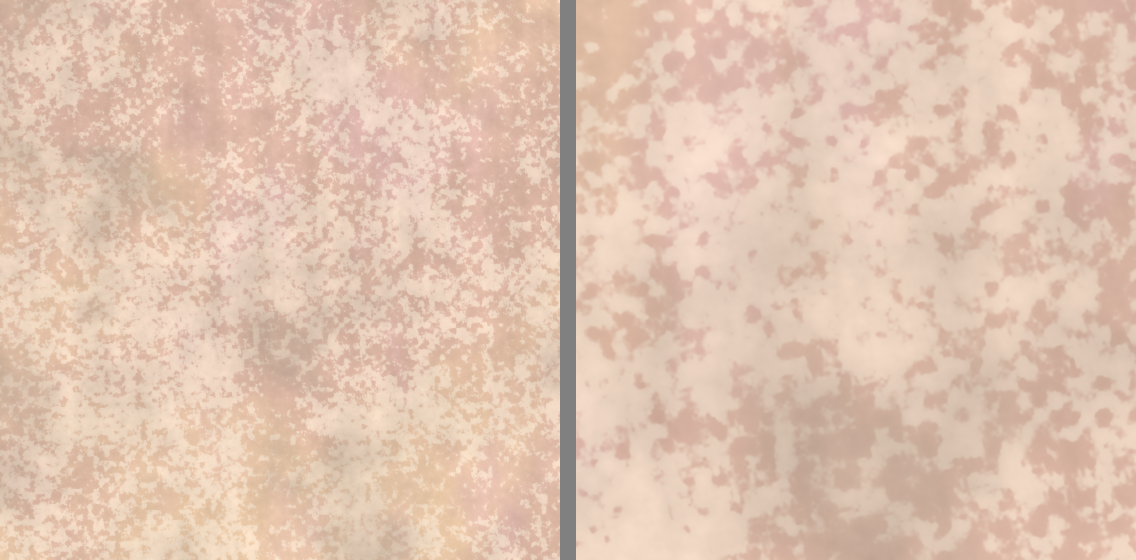
Left, the full canvas; right, a detail of the centre.
Reproduce this texture procedurally as a Shadertoy shader.

```glsl
const vec3 SAND  = vec3(0.915, 0.785, 0.655);
const vec3 ROSE  = vec3(0.865, 0.715, 0.645);
const vec3 PINK  = vec3(0.905, 0.735, 0.745);
const vec3 CREAM = vec3(0.950, 0.890, 0.815);
const vec3 STAIN = vec3(0.700, 0.625, 0.560);

const float CLOUD_SCALE = 3.2;
const float PATCH_SCALE = 8.0;
const float STAIN_SCALE = 6.0;
const float GRAIN_SCALE = 105.0;
const vec2  STREAK_SCALE = vec2(34.0, 3.5);
const float FLAKE_EDGE = 0.11;
const float FLAKE_OPACITY = 0.62;
const float PINK_OPACITY = 0.60;
const float STAIN_OPACITY = 0.48;
const float STREAK_STRENGTH = 0.10;
const float MOTTLE_STRENGTH = 0.13;
const float GRAIN_STRENGTH = 0.07;

float hash(vec2 p) {
    return fract(sin(dot(p, vec2(127.1, 311.7))) * 43758.5453);
}

float valueNoise(vec2 p) {
    vec2 cell = floor(p);
    vec2 f = fract(p);
    f = f * f * (3.0 - 2.0 * f);
    float low = mix(hash(cell), hash(cell + vec2(1.0, 0.0)), f.x);
    float high = mix(hash(cell + vec2(0.0, 1.0)), hash(cell + 1.0), f.x);
    return mix(low, high, f.y);
}

// Rotated octaves hide the noise lattice; the result lies in 0..1.
float fbm(vec2 p, int octaves) {
    const mat2 TURN = mat2(1.6, 1.2, -1.2, 1.6);
    float sum = 0.0, total = 0.0, weight = 0.5;
    for (int i = 0; i < octaves; i++) {
        sum += weight * valueNoise(p);
        total += weight;
        p = TURN * p + 17.3;
        weight *= 0.55;
    }
    return sum / total;
}

float blob(vec2 p, vec2 center, vec2 size) {
    vec2 d = (p - center) / size;
    return exp(-dot(d, d));
}

void mainImage(out vec4 fragColor, in vec2 fragCoord) {
    vec2 uv = fragCoord / iResolution.xy;

    // Fields from broad to fine
    float cloud = fbm(uv * CLOUD_SCALE + 4.7, 5);
    float cover = fbm(uv * PATCH_SCALE + 31.0, 5);
    float mottle = fbm(uv * 24.0 + 63.0, 4);
    float streak = fbm(uv * STREAK_SCALE + 12.0, 3);
    float grain = fbm(uv * GRAIN_SCALE + 8.0, 3);
    float upper = smoothstep(0.25, 0.60, uv.y);
    float blush = blob(uv, vec2(0.64, 0.58), vec2(0.25, 0.32))
                + 0.8 * blob(uv, vec2(0.75, 0.08), vec2(0.25, 0.12));

    // Warm plaster ground
    float rosy = smoothstep(0.30, 0.72, cloud + 0.28 * (uv.y - 0.5) + 0.14 * blush);
    vec3 color = mix(SAND, ROSE, rosy);

    // Pink tint, drawn out vertically
    float tint = fbm(uv * vec2(10.0, 5.0) + 77.0, 4);
    tint = smoothstep(0.42, 0.72, tint + 0.12 * (blush - 0.4));
    color = mix(color, PINK, PINK_OPACITY * tint * (0.3 + 0.7 * min(blush, 1.0)));

    // Flaking cream layer, thickest at the lower left
    float wear = 0.9 * (cover - 0.5) + 0.06 * (0.45 - uv.y) + 0.25 * (mottle - 0.5);
    float flake = smoothstep(-FLAKE_EDGE, FLAKE_EDGE, grain - 0.5 + wear);
    color = mix(color, CREAM, FLAKE_OPACITY * flake);

    // Soft grey-brown stains
    float stain = fbm(uv * STAIN_SCALE + 143.0, 5);
    stain = smoothstep(0.50, 0.80, stain + 0.10 * (mottle - 0.5));
    color = mix(color, STAIN, STAIN_OPACITY * stain);

    // Vertical streaks, mottling and grain
    float shade = STREAK_STRENGTH * (streak - 0.5) * (0.25 + 0.75 * upper);
    shade += MOTTLE_STRENGTH * (mottle - 0.5) + GRAIN_STRENGTH * (grain - 0.5);
    color *= 1.0 + shade;

    fragColor = vec4(clamp(color, 0.0, 1.0), 1.0);
}
```
